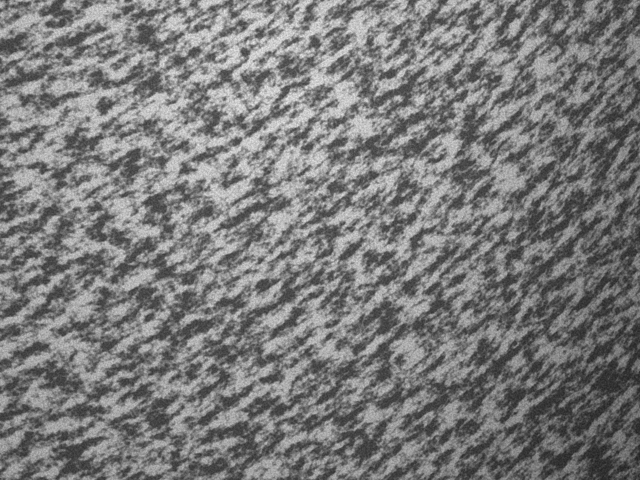
Reproduce this texture procedurally as a WebGL 1 fragment shader.

```glsl
precision highp float;
// Grey weathered stone: ragged slanted flecks under soft light, with fine grain.

uniform vec2 u_resolution;

// Random unit vector for a lattice corner
vec2 cornerGradient(vec2 cell) {
  float angle = 6.2832 * fract(sin(dot(cell, vec2(127.1, 311.7))) * 43758.547);
  return vec2(cos(angle), sin(angle));
}

float gradientNoise(vec2 p) {
  vec2 cell = floor(p);
  vec2 f = fract(p);
  vec2 blend = f * f * f * (f * (f * 6.0 - 15.0) + 10.0);
  vec2 right = vec2(1.0, 0.0);
  vec2 up = vec2(0.0, 1.0);
  float bottom = mix(dot(cornerGradient(cell), f),
                     dot(cornerGradient(cell + right), f - right), blend.x);
  float top = mix(dot(cornerGradient(cell + up), f - up),
                  dot(cornerGradient(cell + 1.0), f - 1.0), blend.x);
  return mix(bottom, top, blend.y);
}

// Coordinates along and across the streaks, which steepen to the right
vec2 streakSpace(vec2 p) {
  return vec2(p.x + 0.7 * p.y, p.y - 0.45 * p.x - 0.2 * p.x * p.x);
}

// Octaves start elongated and become round, which frays the edges
float fleckField(vec2 q) {
  vec2 frequency = vec2(13.0, 35.0);
  float amplitude = 1.0;
  float sum = 0.0;
  for (int i = 0; i < 4; i++) {
    sum += amplitude * gradientNoise(q * frequency + float(i) * 17.3);
    frequency *= vec2(2.05, 1.6);
    amplitude *= 0.76;
  }
  return sum;
}

// Brightest near the top centre, falling off to the lower right
float lighting(vec2 p) {
  float falloff = 0.3 * length(p - vec2(0.55, 0.85));
  float rightShadow = 0.22 * smoothstep(0.6, 1.4, p.x - 0.3 * p.y);
  return 1.2 - falloff - rightShadow;
}

void main() {
  vec2 p = gl_FragCoord.xy / u_resolution.y;
  vec2 q = streakSpace(p);
  float light = lighting(p);

  // Flecks, with broad patches where one tone dominates and more dark in shade
  float patches = 0.2 * gradientNoise(q * vec2(2.5, 7.0) + 40.0);
  float bias = patches + 0.35 * (light - 0.97);
  float fleck = smoothstep(-0.52, 0.54, fleckField(q) + bias);
  float tone = mix(0.27, 0.69, fleck) * light;

  // Fine grain on a turned lattice
  vec2 turned = mat2(0.8, 0.6, -0.6, 0.8) * p;
  float grain = gradientNoise(turned * 230.0) + 0.6 * gradientNoise(turned * 350.0 + 9.0);
  tone += 0.11 * grain * (0.5 + tone);

  gl_FragColor = vec4(vec3(clamp(tone, 0.0, 1.0)), 1.0);
}
```
